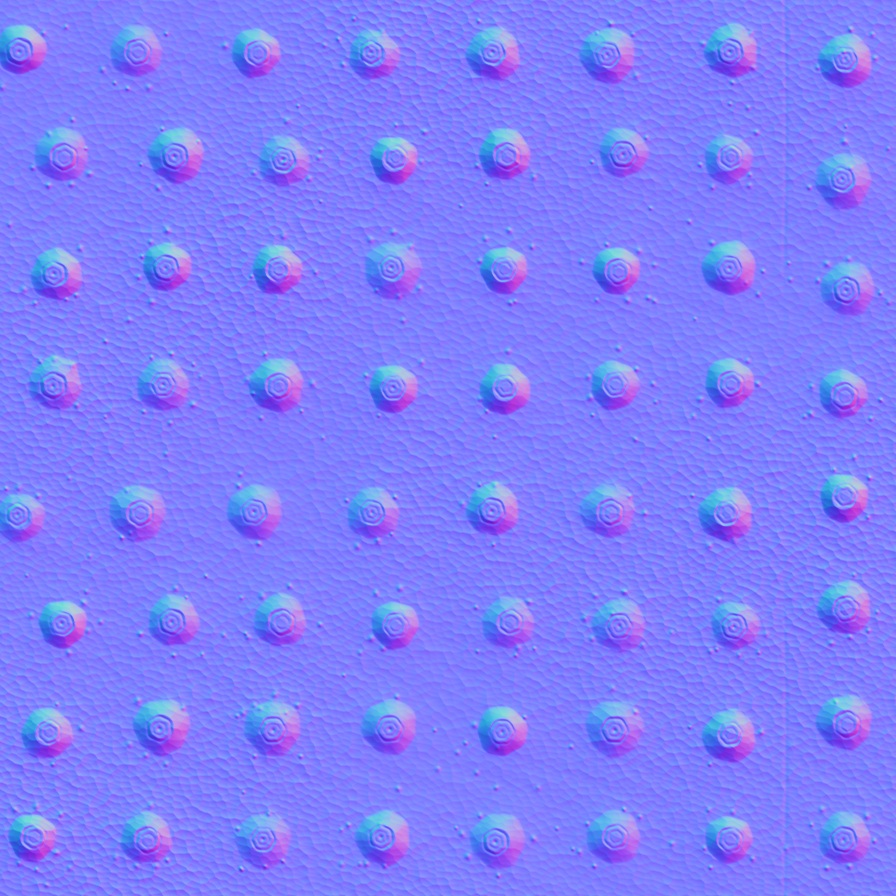
Give the GLSL for this texture map, as a Shadertoy shader.

```glsl
// Tangent-space normal map of a rough painted plate with an 8 by 8 grid of worn studs.

const float GRID = 8.0;            // studs across and down
const float SKIRT_RADIUS = 0.0305;
const float SKIRT_HEIGHT = 0.0105;
const float CAP_RADIUS = 0.0135;
const float GROOVE_WIDTH = 0.0017;
const float GROOVE_DEPTH = 0.0012;
const float SPATTER_SECTORS = 9.0; // possible paint blobs round each stud
const float SPECK_CELLS = 46.0;
const float SPECK_CHANCE = 0.055;
const vec2  GRAIN_CELLS = vec2(105.0, 150.0);
const float GRAIN_DEPTH = 0.0012;
const float SEAM_X = 0.875;
const float SAMPLE_STEP = 0.0011;
const float TAU = 6.28319;
// Drift of each row from the regular grid, top row first
const vec2 ROW_DRIFT[8] = vec2[8](
    vec2(-0.040, 0.004), vec2(0.007, 0.012), vec2(-0.001, 0.010), vec2(-0.005, 0.008),
    vec2(-0.040, -0.010), vec2(0.003, -0.009), vec2(-0.010, -0.004), vec2(-0.026, 0.000));

vec2 hash2(vec2 p) {
    vec3 q = fract(p.xyx * vec3(0.1031, 0.1030, 0.0973));
    q += dot(q, q.yzx + 33.33);
    return fract((q.xx + q.yz) * q.zy);
}

float bump(float d, float width) {
    return exp(-d * d / (width * width));
}

// Squared distance to the nearest scattered point
float cellular(vec2 p) {
    vec2 cell = floor(p);
    float nearest = 2.0;
    for (int y = -1; y <= 1; y++)
    for (int x = -1; x <= 1; x++) {
        vec2 c = cell + vec2(x, y);
        vec2 d = c + hash2(c) - p;
        nearest = min(nearest, dot(d, d));
    }
    return nearest;
}

// Slow undulation from layered sines, about -1 to 1
float waves(vec2 p) {
    return (sin(p.x * 7.0 + 2.0 * sin(p.y * 5.0))
          + sin(p.y * 11.0 - p.x * 4.0 + 1.5 * sin(p.x * 9.0))
          + 0.6 * sin(p.x * 17.0 + p.y * 13.0)) / 2.6;
}

vec2 studCentre(vec2 cell) {
    vec2 drift = ROW_DRIFT[int(GRID - 1.0 - cell.y)];
    float along = cell.x / (GRID - 1.0);
    vec2 shift = vec2(mix(drift.x, 0.005, along),
                      drift.y * (along > 0.95 ? -1.0 : 1.0));
    return (cell + 0.5) / GRID + shift + (hash2(cell + 17.0) - 0.5) * 0.007;
}

float studHeight(vec2 p, vec2 cell) {
    vec2 q = p - studCentre(cell);
    float d = length(q);
    if (d > 0.075) return 0.0;
    vec2 r = hash2(cell + 41.0), s = hash2(cell + 73.0);
    float angle = atan(q.y, q.x);

    // Lumpy skirt with a soft halo of built-up paint
    vec2 lean = (s - 0.5) * 0.007;
    float lumps = 1.0 + 0.04 * sin(3.0 * angle + r.x * TAU) + 0.025 * sin(7.0 * angle + r.y * TAU);
    float radius = SKIRT_RADIUS * lumps * mix(0.87, 1.06, r.x);
    float t = clamp((radius - length(q - lean)) / (radius - CAP_RADIUS), 0.0, 1.0);
    float h = SKIRT_HEIGHT * mix(0.75, 1.25, r.y) * t * t / (t + 0.15);
    h += 0.0022 * bump(length(q - lean * 2.0), 0.031);

    // Faceted cap: outer groove, faint inner ring, pit in some
    float cap = d * (1.0 + 0.035 * cos(6.0 * angle + s.x * TAU));
    float capRadius = CAP_RADIUS * mix(0.86, 1.02, s.y);
    h -= GROOVE_DEPTH * bump(cap - capRadius, GROOVE_WIDTH);
    h -= 0.0005 * bump(cap - capRadius * 0.52, 0.0014);
    h -= 0.0016 * step(0.42, s.x) * bump(d, 0.0021);

    // Blobs spattered round the skirt
    float sector = floor((angle / TAU + 0.5) * SPATTER_SECTORS);
    vec2 b = hash2(cell * 13.0 + sector + 5.0);
    float a = ((sector + 0.3 + 0.4 * b.y) / SPATTER_SECTORS - 0.5) * TAU;
    vec2 blob = mix(0.029, 0.044, fract(b.x * 7.0)) * vec2(cos(a), sin(a));
    h += 0.0017 * step(b.x, 0.42) * bump(length(q - blob), mix(0.0019, 0.0031, b.y));
    return h;
}

float speckHeight(vec2 p) {
    vec2 cell = floor(p * SPECK_CELLS);
    vec2 r = hash2(cell + 211.0);
    vec2 centre = (cell + 0.3 + 0.4 * hash2(cell + 307.0)) / SPECK_CELLS;
    return 0.0014 * step(r.x, SPECK_CHANCE) * bump(length(p - centre), mix(0.0017, 0.0028, r.y));
}

float plateHeight(vec2 p) {
    float wear = waves(p);
    vec2 grainPoint = (p + vec2(0.35 * p.y, 0.0)) * GRAIN_CELLS;
    float h = GRAIN_DEPTH * (0.8 + 0.35 * wear) * cellular(grainPoint);
    h += 0.0014 * wear + 0.00025 * sin(p.x * 62.0 + 3.0 * sin(p.y * 47.0)) * sin(p.y * 83.0);
    // Faint vertical seam, broken along its length
    float seam = p.x - SEAM_X - 0.002 * sin(p.y * 9.0);
    h -= 0.0005 * smoothstep(-0.6, 0.5, sin(p.y * 8.0 + 0.6)) * bump(seam, 0.0025);
    h += speckHeight(p);

    vec2 home = floor(p * GRID);
    for (int y = -1; y <= 1; y++)
    for (int x = -1; x <= 1; x++) {
        vec2 cell = home + vec2(x, y);
        if (min(cell.x, cell.y) >= 0.0 && max(cell.x, cell.y) < GRID) h += studHeight(p, cell);
    }
    return h;
}

void mainImage(out vec4 fragColor, in vec2 fragCoord) {
    vec2 p = fragCoord / iResolution.xy;
    vec2 e = vec2(SAMPLE_STEP, 0.0);
    vec2 slope = vec2(plateHeight(p + e.xy) - plateHeight(p - e.xy),
                      plateHeight(p + e.yx) - plateHeight(p - e.yx)) / (2.0 * SAMPLE_STEP);
    vec3 normal = normalize(vec3(-slope, 1.0));
    fragColor = vec4(normal * 0.5 + 0.5, 1.0);
}
```
